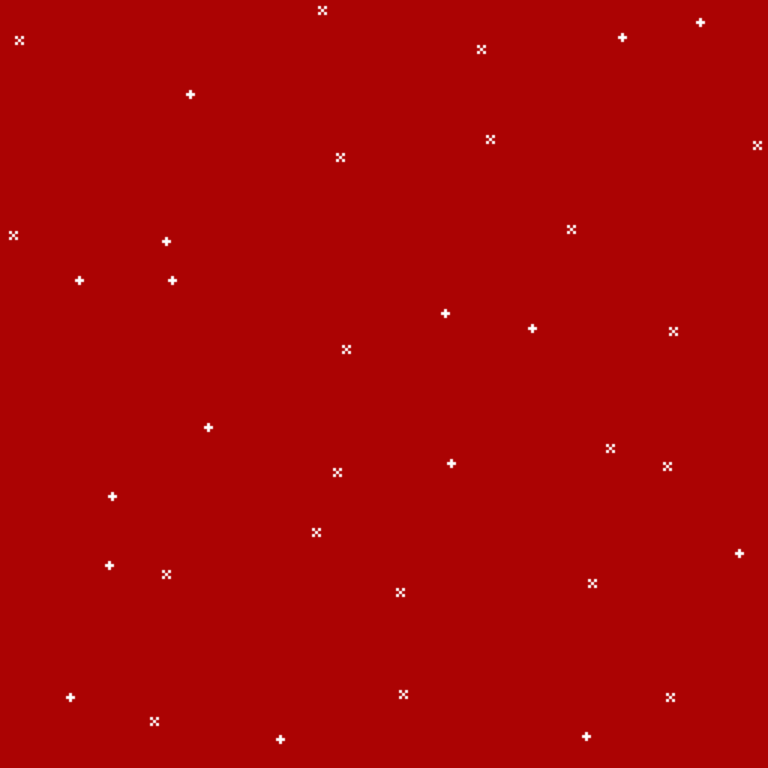
Reproduce this pattern procedurally as a Shadertoy shader.

```glsl
// Tiny white crosses and saltires scattered sparsely over flat deep red.
// Each cell of a jittered grid holds one mark, built from 3 x 3 soft square
// dots and snapped to a fine lattice so the marks keep a pixel-art shape.

const vec3 RED = vec3(0.67, 0.01, 0.01);
const vec3 WHITE = vec3(1.0);

const float LATTICE = 256.0;       // dots across the canvas
const float CELLS = 6.0;           // marks across the canvas
const float JITTER = 0.84;         // share of a cell a mark may wander in
const float SALTIRE_SHARE = 0.54;  // share of marks that are diagonal

// Three random values in 0..1 for a grid cell
vec3 hash32(vec2 cell) {
    vec3 p = fract(cell.xyx * vec3(0.1031, 0.1030, 0.0973) + 0.317);
    p += dot(p, p.yxz + 33.33);
    return fract((p.xxy + p.yzz) * p.zyx);
}

// Unit square dot with a linear edge; neighbouring dots join without seams
float softDot(vec2 p, float edge) {
    vec2 cover = clamp((0.5 - abs(p)) / edge + 0.5, 0.0, 1.0);
    return cover.x * cover.y;
}

// Five lit dots of a 3 x 3 block: an upright cross or a diagonal saltire
float markShape(vec2 p, bool saltire, float edge) {
    float cover = 0.0;
    for (int j = -1; j <= 1; j++) {
        for (int i = -1; i <= 1; i++) {
            bool lit = saltire ? abs(i) == abs(j) : abs(i) + abs(j) <= 1;
            if (lit) cover += softDot(p - vec2(i, j), edge);
        }
    }
    return min(cover, 1.0);
}

// Coverage of the scattered marks at a point given in lattice units
float scatteredMarks(vec2 p, float edge) {
    float cellSize = LATTICE / CELLS;
    vec2 cell = floor(p / cellSize);
    vec3 rnd = hash32(cell);
    vec2 center = (cell + 0.5 + (rnd.xy - 0.5) * JITTER) * cellSize;
    center = floor(center) + 0.5;
    return markShape(p - center, rnd.z < SALTIRE_SHARE, edge);
}

void mainImage(out vec4 fragColor, in vec2 fragCoord) {
    float unitsPerPixel = LATTICE / iResolution.y;
    float edge = max(0.5, unitsPerPixel);
    float cover = scatteredMarks(fragCoord * unitsPerPixel, edge);
    fragColor = vec4(mix(RED, WHITE, cover), 1.0);
}
```
